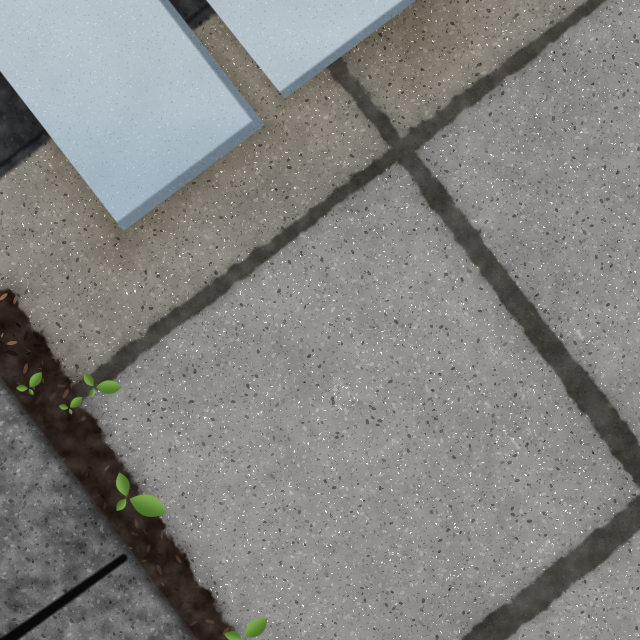
Write a three.js fragment shader that draws this texture.

```glsl
// Speckled concrete slabs with dark joints, two pale blue planks at the top,
// and granite setts behind a weedy gutter at the lower left.
// Built from half-planes, tapered segments, value noise and scattered chips.
varying vec2 vUv;

float hash(vec2 p) {
  vec3 q = fract(vec3(p.xyx) * 0.1031);
  q += dot(q, q.yzx + 33.33);
  return fract((q.x + q.y) * q.z);
}

float noise(vec2 p) {
  vec2 i = floor(p), f = fract(p);
  f = f * f * (3.0 - 2.0 * f);
  return mix(mix(hash(i), hash(i + vec2(1, 0)), f.x),
             mix(hash(i + vec2(0, 1)), hash(i + vec2(1, 1)), f.x), f.y);
}

// Layered noise centred on zero.
float fbm(vec2 p) {
  float sum = -0.47, gain = 0.5;
  for (int i = 0; i < 4; i++) {
    sum += gain * noise(p);
    p = mat2(1.6, 1.2, -1.2, 1.6) * p + 7.3;
    gain *= 0.5;
  }
  return sum;
}

vec2 turn(vec2 p, float angle) {
  float c = cos(angle), s = sin(angle);
  return vec2(c * p.x + s * p.y, c * p.y - s * p.x);
}

// Randomly turned chips, one per cell, with a tone from -1 to 1.
float chips(vec2 p, float scale, float stretch) {
  p = p * scale + 20.0;
  float tone = 0.0;
  for (int i = 0; i < 9; i++) {
    vec2 id = floor(p) + vec2(i % 3, i / 3) - 1.0;
    vec2 q = p - id - vec2(hash(id), hash(id + 51.7));
    q = turn(q, 6.283 * hash(id + 13.1)) * vec2(1.0, stretch);
    float size = mix(0.15, 0.5, hash(id + 87.3));
    float mask = 1.0 - smoothstep(0.6, 1.1, length(q) / size);
    tone = mix(tone, 2.0 * hash(id + 29.9) - 1.0, mask);
  }
  return tone;
}

// Distance to the line a-b, negative on its left.
float side(vec2 p, vec2 a, vec2 b) {
  vec2 d = normalize(b - a);
  return dot(p - a, vec2(d.y, -d.x));
}

float taper(vec2 p, vec2 a, vec2 b, float wa, float wb) {
  vec2 d = b - a;
  float t = clamp(dot(p - a, d) / dot(d, d), 0.0, 1.0);
  return length(p - a - d * t) - mix(wa, wb, t);
}

float fill(float d, float soft) { return 1.0 - smoothstep(-soft, soft, d); }

// Open-ended plank with end a-b and long edges along a-far.
float plank(vec2 p, vec2 far, vec2 a, vec2 b) {
  return max(side(p, far, a), max(side(p, a, b), side(p, b, b + far - a)));
}

vec3 paintPlank(vec3 col, vec2 p, vec2 far, vec2 a, vec2 b, float rim, float grain) {
  float top = max(side(p, a, b) + rim, side(p, b, b + far - a) + 0.7 * rim);
  vec3 face = mix(vec3(0.63, 0.7, 0.75), vec3(0.71, 0.76, 0.79), smoothstep(0.65, 0.95, p.y));
  face = mix(vec3(0.43, 0.49, 0.54), face, fill(top, 0.003));
  face += 0.06 * grain + 0.05 * fbm(p * 18.0);
  return mix(col, face, fill(plank(p, far, a, b), 0.0015));
}

// Three leaves fanned around a base, the first one largest.
vec3 sprout(vec3 col, vec2 p, vec2 base, float aim, float size) {
  for (int i = 0; i < 3; i++) {
    vec2 q = turn(p - base, aim + 2.2 * float(i)) / size;
    float x = 2.0 * q.x - 1.15;
    float d = abs(q.y) - 0.27 * (1.0 - x * x);
    vec3 green = mix(vec3(0.3, 0.46, 0.16), vec3(0.49, 0.66, 0.31), smoothstep(-0.2, 0.25, q.y));
    col = mix(col, green, fill(d * size, 0.0015));
    size *= 0.62;
  }
  return col;
}

void main() {
  vec2 p = vUv, hub = vec2(0.627, 0.767);
  float fine = chips(p, 170.0, 2.0), coarse = chips(p + 3.7, 95.0, 1.6);
  float cloud = fbm(p * 7.0), rough = fbm(p * 55.0), wobble = 0.012 * rough;

  // Concrete, browner behind the diagonal joint, with a stain.
  float back = fill(side(p, vec2(0.117, 0.381), hub), 0.02);
  vec3 col = mix(vec3(0.565, 0.558, 0.55), vec3(0.55, 0.53, 0.495), back);
  col += 0.1 * (cloud + rough + coarse) + 0.14 * fine;
  col += 0.22 * smoothstep(0.65, 0.95, fine) - 0.12 * smoothstep(0.55, 0.9, -coarse);
  col -= vec3(0.11, 0.12, 0.14) * exp(-13.0 * length(p - vec2(0.645, 0.95)));

  // Pale scrapes.
  float scrape = min(taper(p, vec2(0.76, 0.37), vec2(0.81, 0.3), 0.001, 0.003),
                     taper(p, vec2(0.885, 0.51), vec2(0.908, 0.475), 0.004, 0.003));
  col += 0.22 * fill(scrape + wobble, 0.005) * smoothstep(0.35, 0.65, noise(p * 90.0));

  // Joints.
  float joint = taper(p, vec2(0.12, 0.384), hub, 0.014, 0.009);
  joint = min(joint, taper(p, hub, vec2(0.96, 1.02), 0.014, 0.008));
  joint = min(joint, taper(p, vec2(0.515, 0.91), hub, 0.014, 0.01));
  joint = min(joint, taper(p, hub, vec2(1.02, 0.245), 0.014, 0.022));
  joint = min(joint, taper(p, vec2(0.72, -0.028), vec2(1.02, 0.215), 0.022, 0.021)) + wobble;
  col *= 1.0 - 0.16 * exp(-max(joint, 0.0) * 90.0);
  vec3 mortar = vec3(0.27, 0.26, 0.24) + 0.18 * rough + 0.05 * fine + 0.12 * cloud;
  col = mix(col, mortar, fill(joint, 0.003));

  // Gutter full of brown litter.
  float gutter = max(-side(p, vec2(0.03, 0.52), vec2(0.371, 0)), p.y - 0.545) + 1.8 * wobble;
  col *= 1.0 - 0.3 * exp(-max(gutter, 0.0) * 60.0);
  float litter = chips(p + 1.3, 48.0, 2.8);
  vec3 soil = vec3(0.17, 0.135, 0.115) + 0.22 * rough;
  soil += vec3(0.34, 0.23, 0.16) * max(litter, -0.2) * (0.5 + 0.8 * smoothstep(0.35, 0.52, p.y));
  col = mix(col, soil, fill(gutter, 0.004));

  // Granite setts and the black slot between them.
  float sett = -side(p, vec2(0, 0.412), vec2(0.308, 0)) + 0.4 * wobble;
  vec3 granite = vec3(0.385 + 0.35 * rough + 0.14 * coarse + 0.09 * fine + 0.15 * cloud);
  granite *= 1.0 - 0.45 * smoothstep(-0.02, 0.0, sett);
  float slot = taper(p, vec2(0, -0.009), vec2(0.193, 0.128), 0.009, 0.006);
  col = mix(col, mix(granite, vec3(0.035), fill(slot, 0.003)), fill(sett, 0.003));

  // Shaded setts under the planks.
  float row = side(p, vec2(0, 0.72), vec2(0.31, 0.958)) + 0.5 * wobble;
  vec3 shade = vec3(0.2, 0.205, 0.22) + 0.22 * rough + 0.06 * coarse;
  shade *= 1.0 - 0.5 * fill(abs(row + 0.017) - 0.003, 0.004);
  col = mix(col, shade, fill(row, 0.005));

  // Planks with contact shade.
  vec2 farL = vec2(0, 0.889), aL = vec2(0.193, 0.639), bL = vec2(0.414, 0.805);
  vec2 farR = vec2(0.322, 1), aR = vec2(0.445, 0.846), bR = vec2(0.72, 1.052);
  float near = max(min(plank(p, farL, aL, bL), plank(p, farR, aR, bR)), 0.0);
  col *= 1.0 - vec3(0.22, 0.24, 0.28) * exp(-near * 32.0);
  col = paintPlank(col, p, farL, aL, bL, 0.017, fine);
  col = paintPlank(col, p, farR, aR, bR, 0.013, fine);

  // Weeds.
  col = sprout(col, p, vec2(0.198, 0.222), -0.35, 0.062);
  col = sprout(col, p, vec2(0.147, 0.395), 0.0, 0.04);
  col = sprout(col, p, vec2(0.045, 0.393), 0.9, 0.03);
  col = sprout(col, p, vec2(0.108, 0.362), 0.7, 0.025);
  col = sprout(col, p, vec2(0.38, 0.002), 0.7, 0.046);
  gl_FragColor = vec4(clamp(col, 0.0, 1.0), 1.0);
}
```
